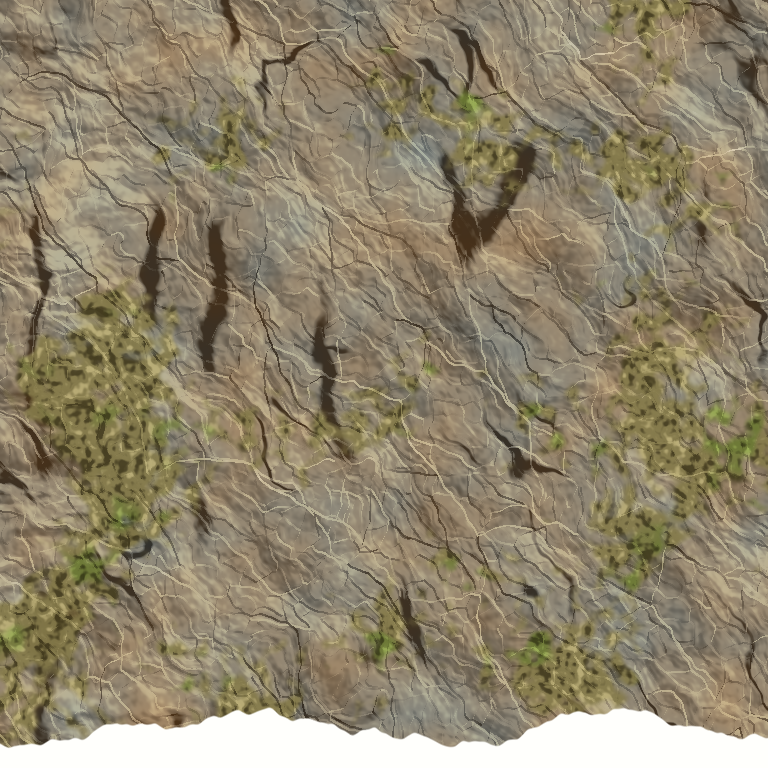
Give the GLSL for this texture, as a Shadertoy shader.

```glsl
// Weathered cliff face: slanted rock slabs, cracks, mossy patches and a ragged white lower edge.

const vec2 LIGHT_DIR = vec2(0.6, 0.8);
const vec2 GRAIN_DIR = vec2(0.64, -0.77);
const float RELIEF_STEP = 0.003;

vec2 hash2(vec2 p) {
    vec3 a = fract(p.xyx * vec3(0.1031, 0.1030, 0.0973));
    a += dot(a, a.yzx + 33.33);
    return fract((a.xx + a.yz) * a.zy);
}

float cornerSlope(vec2 cell, vec2 offset) {
    float angle = 6.2832 * hash2(cell).x;
    return dot(vec2(cos(angle), sin(angle)), offset);
}

// Gradient noise, roughly -1 to 1
float gradientNoise(vec2 p) {
    vec2 i = floor(p), f = fract(p);
    vec2 u = f * f * f * (f * (f * 6.0 - 15.0) + 10.0);
    vec2 e = vec2(0.0, 1.0);
    float low = mix(cornerSlope(i, f), cornerSlope(i + e.yx, f - e.yx), u.x);
    float high = mix(cornerSlope(i + e.xy, f - e.xy), cornerSlope(i + e.yy, f - e.yy), u.x);
    return 1.5 * mix(low, high, u.y);
}

float fbm(vec2 p, int octaves) {
    float sum = 0.0, amplitude = 1.0;
    for (int i = 0; i < octaves; i++) {
        sum += amplitude * gradientNoise(p);
        p = p * 2.03 + vec2(13.7, 7.1);
        amplitude *= 0.5;
    }
    return sum;
}

// Height of randomly tilted flat chips, one per cell
float facets(vec2 p) {
    vec2 cell = floor(p);
    float nearest = 9.0, height = 0.0;
    for (int y = -1; y <= 1; y++) {
        for (int x = -1; x <= 1; x++) {
            vec2 id = cell + vec2(x, y);
            vec2 offset = p - id - hash2(id);
            float d = dot(offset, offset);
            if (d < nearest) {
                nearest = d;
                height = dot(hash2(id + 41.0) - 0.5, offset);
            }
        }
    }
    return height;
}

vec2 warp(vec2 p) {
    return p + 0.022 * vec2(fbm(p * 7.0, 4), fbm(p * 7.0 + 31.0, 4));
}

// x runs along the slanted grain, y across it
vec2 alongGrain(vec2 p) {
    return vec2(dot(p, GRAIN_DIR), dot(p, vec2(-GRAIN_DIR.y, GRAIN_DIR.x)));
}

float relief(vec2 p) {
    vec2 w = warp(p);
    vec2 q = alongGrain(w);
    float strata = smoothstep(0.32, 0.08, p.x);
    float height = 0.018 * fbm(q * vec2(5.0, 10.0), 5);
    height += 0.055 * facets(q * vec2(5.0, 10.0));
    height += 0.020 * facets(q * vec2(14.0, 27.0) + 5.0);
    height += 0.009 * facets(q * vec2(34.0, 52.0) + 9.0);
    return height + 0.016 * strata * fbm(w * vec2(4.0, 20.0), 3);
}

float crack(float field, float width) {
    return 1.0 - smoothstep(0.2 * width, width, abs(field));
}

float cracks(vec2 p) {
    vec2 w = warp(p);
    float slanted = crack(fbm(alongGrain(w) * vec2(2.5, 7.0) + 3.0, 3), 0.07);
    float upright = crack(gradientNoise(w * vec2(4.0, 0.9) + 9.3), 0.06);
    slanted *= smoothstep(0.0, 0.4, gradientNoise(p * 6.0 + 21.0));
    upright *= smoothstep(0.05, 0.3, gradientNoise(p * 4.0 + 57.0));
    return max(slanted, upright);
}

vec3 rockColor(float tone, float warmth) {
    vec3 c = mix(vec3(0.24, 0.19, 0.13), vec3(0.43, 0.39, 0.33), smoothstep(-1.9, -0.7, tone));
    c = mix(c, vec3(0.58, 0.53, 0.45), smoothstep(-0.9, 0.1, tone));
    c = mix(c, vec3(0.73, 0.69, 0.57), smoothstep(0.1, 1.1, tone));
    c = mix(c, vec3(0.91, 0.86, 0.77), smoothstep(1.3, 2.6, tone));
    return c + warmth * vec3(0.035, 0.0, -0.03);
}

vec3 mossColor(float tone, float greenness) {
    vec3 c = mix(vec3(0.27, 0.24, 0.12), vec3(0.52, 0.48, 0.29), smoothstep(-1.0, -0.1, tone));
    c = mix(c, vec3(0.73, 0.68, 0.46), smoothstep(0.2, 1.2, tone));
    return mix(c, c * vec3(0.72, 0.98, 0.55), greenness);
}

void mainImage(out vec4 fragColor, in vec2 fragCoord) {
    vec2 p = fragCoord / iResolution.xy;

    // Slanted light on the relief, plus broad stains and fine grain
    float slope = 1.6 * (relief(p) - relief(p + LIGHT_DIR * RELIEF_STEP)) / RELIEF_STEP;
    float shade = slope / (1.0 + 0.5 * abs(slope));
    float stain = fbm(p * 6.0 + 73.0, 3);
    float grain = gradientNoise(p * 110.0);
    float tone = 0.8 * shade + 0.5 * stain + 0.35 * grain - 2.2 * cracks(p);
    vec3 color = rockColor(tone, 1.4 * fbm(p * 8.0 + 15.0, 3));

    // Moss with short blades and greener tufts
    float blades = gradientNoise(warp(p) * vec2(75.0, 48.0)) + 0.7 * gradientNoise(p * 125.0 + 4.0);
    float patches = fbm(p * vec2(4.2, 3.6) + 11.0, 4) + 0.4 * gradientNoise(p * 42.0);
    float tufts = 0.7 * smoothstep(0.3, 0.8, fbm(p * 10.0 + 90.0, 3));
    vec3 moss = mossColor(1.2 * blades + 0.4 * shade + 0.3 * stain, tufts);
    color = mix(color, moss, 0.92 * smoothstep(0.2, 0.6, patches));

    // Ragged lower edge
    float edge = 0.052 + 0.03 * gradientNoise(vec2(p.x * 5.0, 2.5)) + 0.012 * fbm(vec2(p.x * 18.0, 6.5), 3);
    color = mix(vec3(1.0, 1.0, 0.99), color, smoothstep(-0.0015, 0.0015, p.y - edge));
    fragColor = vec4(clamp(color, 0.0, 1.0), 1.0);
}
```
